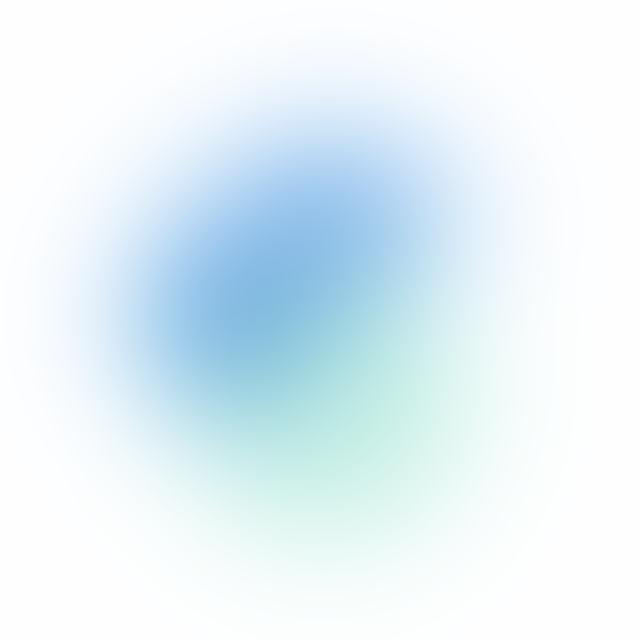
A WebGL 1 fragment shader for this background:

```glsl
precision highp float;
// A soft round wash of periwinkle, sky blue and mint on a white ground.
// Three bell-shaped glows act as layers of translucent dye: their optical
// densities add up, so overlaps deepen the way mixed watercolour does.

uniform vec2 u_resolution;

// Ground and the densities (absorbed red, green, blue) of each dye
const vec3 PAPER = vec3(0.997, 0.998, 1.0);
const vec3 BLUE_DYE = vec3(0.40, 0.21, 0.05);
const vec3 MINT_DYE = vec3(0.21, 0.05, 0.094);

// Glow placement, in units of the canvas
const vec2 UPPER_CENTER = vec2(0.521, 0.661);
const vec2 UPPER_RADIUS = vec2(0.195, 0.163);
const vec2 LEFT_CENTER = vec2(0.349, 0.508);
const vec2 LEFT_RADIUS = vec2(0.170);
const vec2 MINT_CENTER = vec2(0.508, 0.378);
const vec2 MINT_RADIUS = vec2(0.234);

// Glow strength, and falloff power (higher gives a flatter middle)
const float UPPER_STRENGTH = 1.0;
const float LEFT_STRENGTH = 1.05;
const float MINT_STRENGTH = 1.13;
const float BLUE_FALLOFF = 2.0;
const float MINT_FALLOFF = 2.5;

// Elliptical bell: 1 at the center, fading smoothly to 0
float glow(vec2 p, vec2 center, vec2 radius, float falloff) {
  float d = length((p - center) / radius);
  return exp(-pow(max(d, 1e-4), falloff));
}

void main() {
  // Square unit frame, centered on the canvas
  float side = min(u_resolution.x, u_resolution.y);
  vec2 p = (gl_FragCoord.xy - 0.5 * u_resolution) / side + 0.5;

  // Amount of each dye at this point
  float blue = UPPER_STRENGTH * glow(p, UPPER_CENTER, UPPER_RADIUS, BLUE_FALLOFF)
             + LEFT_STRENGTH * glow(p, LEFT_CENTER, LEFT_RADIUS, BLUE_FALLOFF);
  float mint = MINT_STRENGTH * glow(p, MINT_CENTER, MINT_RADIUS, MINT_FALLOFF);

  // Light left after passing through both dyes
  vec3 color = PAPER * exp(-(blue * BLUE_DYE + mint * MINT_DYE));
  gl_FragColor = vec4(color, 1.0);
}
```
